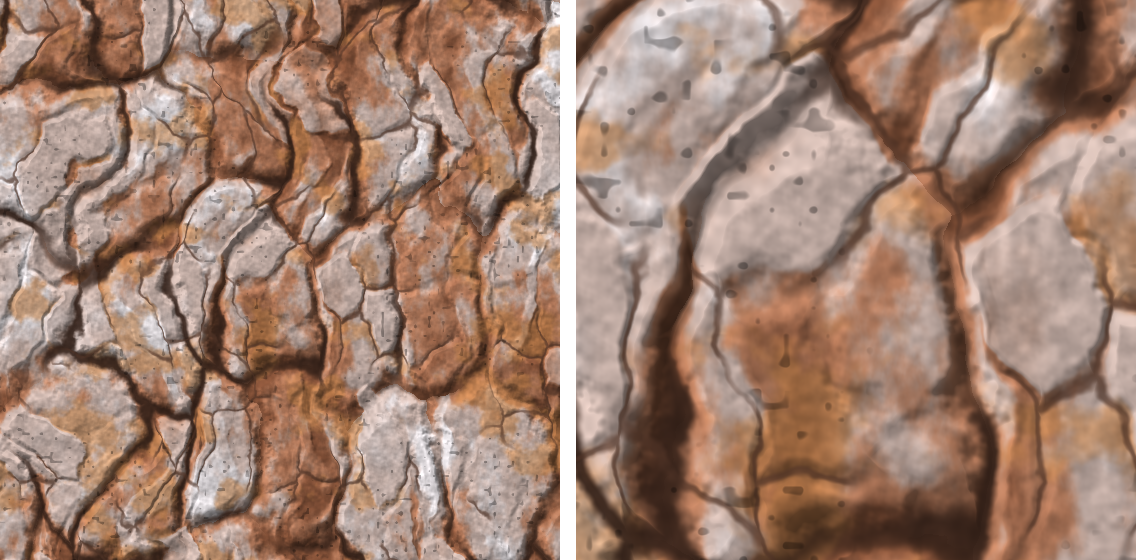
Left, the full canvas; right, a detail of the centre.
Give the GLSL for this texture, as a Shadertoy shader.

```glsl
float hash(vec2 p) {
    vec3 a = fract(vec3(p.xyx) * 0.1031);
    a += dot(a, a.yzx + 33.33);
    return fract((a.x + a.y) * a.z);
}

float noise(vec2 p) {
    vec2 i = floor(p), f = fract(p);
    f = f * f * (3.0 - 2.0 * f);
    return mix(mix(hash(i), hash(i + vec2(1, 0)), f.x),
               mix(hash(i + vec2(0, 1)), hash(i + vec2(1, 1)), f.x), f.y);
}

float fbm(vec2 p) {
    float sum = 0.0, amp = 0.52;
    for (int i = 0; i < 5; i++) {
        sum += amp * noise(p);
        p = mat2(1.6, 1.2, -1.2, 1.6) * p + 7.3;
        amp *= 0.5;
    }
    return sum;
}

// Cellular noise: x = gap between the two nearest seeds, y = cell id
vec2 cells(vec2 p) {
    vec2 base = floor(p);
    float near = 9.0, next = 9.0, id = 0.0;
    for (int y = -1; y <= 1; y++)
    for (int x = -1; x <= 1; x++) {
        vec2 c = base + vec2(x, y);
        vec2 seed = c + 0.1 + 0.8 * vec2(hash(c + 40.0), hash(c + 91.0));
        float d = length(seed - p);
        if (d < near) {
            next = near;
            near = d;
            id = hash(c + 13.0);
        } else {
            next = min(next, d);
        }
    }
    return vec2(next - near, id);
}

struct Bark {
    float height;
    float layer;
    vec2 plate;
    vec2 flake;
};

Bark bark(vec2 p) {
    Bark b;
    // Bend the plates, then roughen their rims
    vec2 q = p + 0.16 * (vec2(fbm(p * 4.0), fbm(p * 4.0 + 17.0)) - 0.5);
    q += 0.035 * (vec2(fbm(p * 19.0 + 5.0), fbm(p * 19.0 + 31.0)) - 0.5);
    q.x += 0.012 * sin(q.y * 17.0 + 2.0 * sin(q.y * 7.0));
    b.plate = cells(q * vec2(6.3, 3.3) + 2.0);
    b.flake = cells(q * vec2(13.0, 7.5) + 20.0);

    // Upright strata, each with its own level
    float s = q.x * 26.0 + 7.0 * fbm(q * vec2(7.0, 3.5)) + b.plate.y * 9.0;
    float i = floor(s);
    b.layer = mix(hash(vec2(i, 3)), hash(vec2(i + 1.0, 3)), smoothstep(0.45, 1.0, s - i));

    float rise = smoothstep(0.0, 0.24, b.plate.x);
    float chip = smoothstep(0.0, 0.22, b.flake.x) * (0.3 + b.flake.y);
    b.height = rise * (0.45 + 0.55 * b.plate.y + 0.3 * b.layer)
             + 0.32 * chip + 0.38 * fbm(p * 26.0);
    return b;
}

vec3 ramp(float t) {
    vec3 c = mix(vec3(0.47, 0.29, 0.20), vec3(0.66, 0.45, 0.34), smoothstep(0.1, 0.42, t));
    c = mix(c, vec3(0.72, 0.64, 0.61), smoothstep(0.38, 0.62, t));
    return mix(c, vec3(0.82, 0.80, 0.81), smoothstep(0.66, 0.95, t));
}

void mainImage(out vec4 fragColor, in vec2 fragCoord) {
    vec2 p = fragCoord / iResolution.y;
    vec2 light = vec2(-0.55, 0.83);
    Bark b = bark(p);

    // Weathered grey faces over rusty inner layers
    float patches = fbm(p * vec2(7.0, 5.0) + 50.0);
    float tone = 0.58 + 1.3 * (patches - 0.5) + 0.36 * (b.layer - 0.5)
               + 0.3 * (b.plate.y - 0.5) + 0.5 * (fbm(p * vec2(45.0, 28.0)) - 0.5);
    tone -= 0.28 * (1.0 - smoothstep(0.02, 0.22, b.plate.x));
    float smoothFace = smoothstep(0.8, 0.82, b.flake.y) * smoothstep(0.06, 0.16, b.flake.x);
    tone = mix(tone, 0.68 + 0.3 * (patches - 0.5), 0.75 * smoothFace);
    vec3 color = ramp(tone);

    // Ochre crumbs
    float ochre = smoothstep(0.52, 0.68, fbm(p * 17.0 + 80.0)) * (1.0 - smoothFace);
    color = mix(color, vec3(0.70, 0.47, 0.27), 0.6 * ochre);

    // Slanted light and the soft shade of higher plates
    float slope = b.height - bark(p + light * 0.004).height;
    float cover = bark(p + light * 0.018).height - b.height;
    color *= 1.0 + clamp(slope * 2.0, -0.36, 0.17);
    color *= 1.0 - clamp(cover * 0.32, 0.0, 0.25);

    // Open cracks between plates, hairlines between flakes
    float gape = smoothstep(0.4, 0.68, noise(p * 8.0 + 9.0));
    float crack = gape * (1.0 - smoothstep(0.02, 0.05 + 0.06 * gape, b.plate.x));
    color = mix(color, vec3(0.19, 0.12, 0.09), 0.88 * crack);
    float hairline = smoothstep(0.45, 0.65, noise(p * 13.0 + 60.0))
                   * (1.0 - smoothstep(0.01, 0.075, b.flake.x));
    color = mix(color, vec3(0.31, 0.20, 0.15), 0.65 * hairline);

    // Grain and dark pits
    color *= 1.0 + 0.16 * (noise(p * 170.0) - 0.5) + 0.12 * (noise(p * 85.0) - 0.5);
    float pits = smoothstep(0.8, 0.92, noise(p * 120.0 + 4.0)) * smoothstep(0.5, 0.65, noise(p * 11.0));
    color *= 1.0 - 0.3 * pits;
    fragColor = vec4(clamp(color, 0.0, 1.0), 1.0);
}
```
